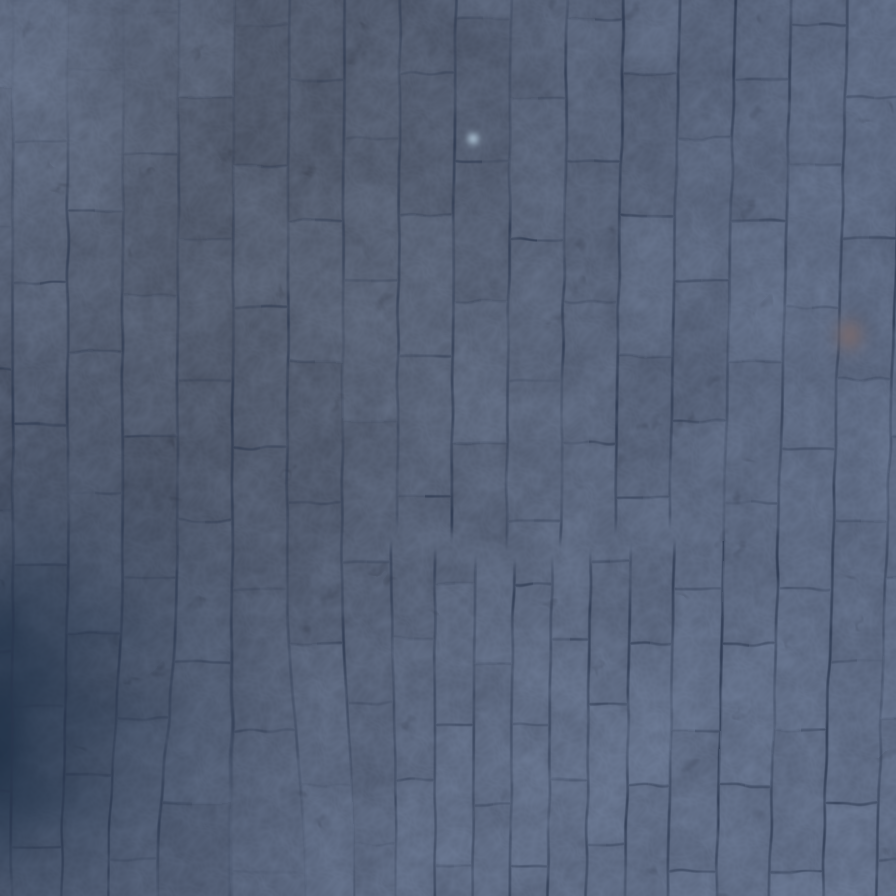
A WebGL 1 fragment shader for this texture:

```glsl
precision highp float;
// Weathered blue-grey paving: long bricks in upright columns with staggered joints.
// Columns lean to the right, squeeze into narrower ones below a seam and bulge at
// the lower left; broad light, shadow, cellular grain and stains cover the bricks.
uniform vec2 u_resolution;

const float COLUMN_WIDTH = 0.0614;
const float COLUMN_START = 0.0143;
const float BRICK_LENGTH = 0.1575;
const float LINE_HALF_WIDTH = 0.0003;
const float LINE_SOFTNESS = 0.0021;
const float LINE_STRENGTH = 0.62;
const float SEAM_HEIGHT = 0.392;
const float SQUEEZE_FROM = 6.0;     // columns between which the lower part narrows
const float SQUEEZE_TO = 13.0;
const float EXTRA_COLUMNS = 2.0;
const float LEAN = 0.033;
const float BULGE = 0.05;
const float GRAIN = 0.16;
const float BRICK_VARIATION = 0.20;
const vec3 STONE_DARK = vec3(0.27, 0.31, 0.395);
const vec3 STONE_LIGHT = vec3(0.41, 0.465, 0.57);
const vec3 JOINT = vec3(0.165, 0.215, 0.31);
const vec3 SHADOW = vec3(0.12, 0.19, 0.28);
const vec3 GREY_CAST = vec3(0.012, 0.003, -0.016);
const vec3 RUST = vec3(0.48, 0.42, 0.43);
const vec3 SPECK = vec3(0.62, 0.70, 0.77);

float hash(vec2 p) {
  vec3 q = fract(vec3(p.xyx) * 0.1031);
  q += dot(q, q.yzx + 33.33);
  return fract((q.x + q.y) * q.z);
}

float valueNoise(vec2 p) {
  vec2 i = floor(p), f = fract(p);
  f = f * f * (3.0 - 2.0 * f);
  return mix(mix(hash(i), hash(i + vec2(1, 0)), f.x),
             mix(hash(i + vec2(0, 1)), hash(i + vec2(1, 1)), f.x), f.y);
}

// Distance to the nearest scattered point, and that point's random value.
vec2 cellular(vec2 p) {
  vec2 cell = floor(p), best = vec2(9.0, 0.0);
  for (int j = -1; j <= 1; j++) {
    for (int i = -1; i <= 1; i++) {
      vec2 c = cell + vec2(i, j);
      float d = distance(p, c + vec2(hash(c), hash(c + 57.3)));
      if (d < best.x) best = vec2(d, hash(c + 113.7));
    }
  }
  return best;
}

// Soft elliptical spot, 1 at its centre.
float spot(vec2 p, vec2 centre, vec2 radius) {
  vec2 d = (p - centre) / radius;
  return exp(-dot(d, d));
}

float lineMask(float d, float softness) {
  return 1.0 - smoothstep(LINE_HALF_WIDTH, LINE_HALF_WIDTH + softness, d);
}

void main() {
  vec2 p = gl_FragCoord.xy / u_resolution;
  float softness = LINE_SOFTNESS + 0.3 / min(u_resolution.x, u_resolution.y);

  // Lean, bulge and small wobble of the column lines
  float u = (p.x - 0.26) / 0.12;
  float low = 1.0 - smoothstep(0.02, 0.36, p.y);
  float x = p.x - LEAN * p.x * p.x * (p.y - 0.61) - BULGE * low * u * exp(-u * u);
  x += 0.0024 * (valueNoise(p * vec2(14.0, 26.0)) - 0.5);

  // Column coordinate, squeezed below the seam
  float column = (x - COLUMN_START) / COLUMN_WIDTH;
  float g = clamp((column - SQUEEZE_FROM) / (SQUEEZE_TO - SQUEEZE_FROM), 0.0, 1.0);
  float seamOffset = p.y - SEAM_HEIGHT - 0.012 * sin(p.x * 19.0);
  float seamFade = smoothstep(0.0, 0.028, abs(seamOffset));
  seamFade = mix(1.0, seamFade, min(1.0, 12.0 * g * (1.0 - g)));
  float stretch = 1.0;
  if (seamOffset < 0.0) {
    stretch += EXTRA_COLUMNS * 6.0 * g * (1.0 - g) / (SQUEEZE_TO - SQUEEZE_FROM);
    column += EXTRA_COLUMNS * (g * g * (3.0 - 2.0 * g) - step(1.0, g));
  }
  float id = floor(column);

  // Staggered joints: half a brick per column plus a slow drift
  float phase = 0.5 * mod(id, 2.0) + 0.09 + 0.11 * cos(1.12 * (id - 3.4));
  float row = (1.0 - p.y + 0.004 * (valueNoise(p * 50.0) - 0.5)) / BRICK_LENGTH - phase;
  float sideDist = abs(fract(column + 0.5) - 0.5) * COLUMN_WIDTH / stretch;
  float endDist = abs(fract(row + 0.5) - 0.5) * BRICK_LENGTH;

  // Joint strength: worn unevenly, hazed at the top left, smeared at the bottom
  float wear = 0.25 + 1.0 * valueNoise(vec2(floor(column + 0.5) * 3.7, p.y * 11.0));
  wear *= (0.7 + 0.6 * valueNoise(p * 75.0)) * seamFade;
  wear *= 1.0 - 0.9 * spot(p, vec2(0.05, 1.0), vec2(0.36, 0.24));
  wear *= 1.0 - 0.85 * spot(p, vec2(0.34, 0.04), vec2(0.13, 0.16));
  float endWear = 0.35 + 0.65 * hash(vec2(id, floor(row + 0.5)) + 71.0);
  float joint = max(lineMask(sideDist, softness), lineMask(endDist, softness) * endWear);
  float grime = exp(-min(sideDist, endDist) / 0.004);

  // Broad light, brick tone, mottling and grain
  float tone = 0.52 + 0.36 * (p.x - 0.5);
  tone += 0.34 * spot(p, vec2(0.0, 0.93), vec2(0.17, 0.25));
  tone += 0.26 * spot(p, vec2(0.65, 0.0), vec2(0.38, 0.36));
  tone -= 0.20 * spot(p, vec2(0.16, 0.48), vec2(0.20, 0.20));
  tone -= 0.16 * spot(p, vec2(0.40, 0.94), vec2(0.25, 0.2));
  tone += BRICK_VARIATION * seamFade * (hash(vec2(id, floor(row)) + 40.0) - 0.5);
  tone += 0.20 * (valueNoise(p * 22.0) - 0.5) + 0.20 * (valueNoise(p * 85.0 + 9.0) - 0.5);
  tone += GRAIN * (cellular(p * 135.0 + 1.5 * valueNoise(p * 60.0)).x - 0.45);
  vec2 pit = cellular(p * 30.0 + 0.5 * valueNoise(p * 100.0));
  tone -= 0.24 * step(0.92, pit.y) * (1.0 - smoothstep(0.02, 0.28, pit.x)) + 0.10 * grime * wear;
  vec3 colour = mix(STONE_DARK, STONE_LIGHT, tone);
  colour += GREY_CAST * spot(p, vec2(0.3, 0.75), vec2(0.4, 0.5));

  // Shadow, joints and stains
  float shade = 0.85 * spot(p, vec2(-0.02, 0.20), vec2(0.11, 0.17));
  shade += 0.22 * spot(p, vec2(0.12, 0.22), vec2(0.14, 0.2));
  colour = mix(colour, SHADOW, min(shade * (0.7 + 0.4 * valueNoise(p * 20.0)), 0.9));
  colour = mix(colour, JOINT, clamp(LINE_STRENGTH * joint * wear, 0.0, 0.8));
  colour = mix(colour, RUST, 0.75 * spot(p, vec2(0.948, 0.626), vec2(0.016, 0.018)));
  colour = mix(colour, SPECK, 0.9 * spot(p, vec2(0.528, 0.845), vec2(0.007)));
  gl_FragColor = vec4(colour, 1.0);
}
```
